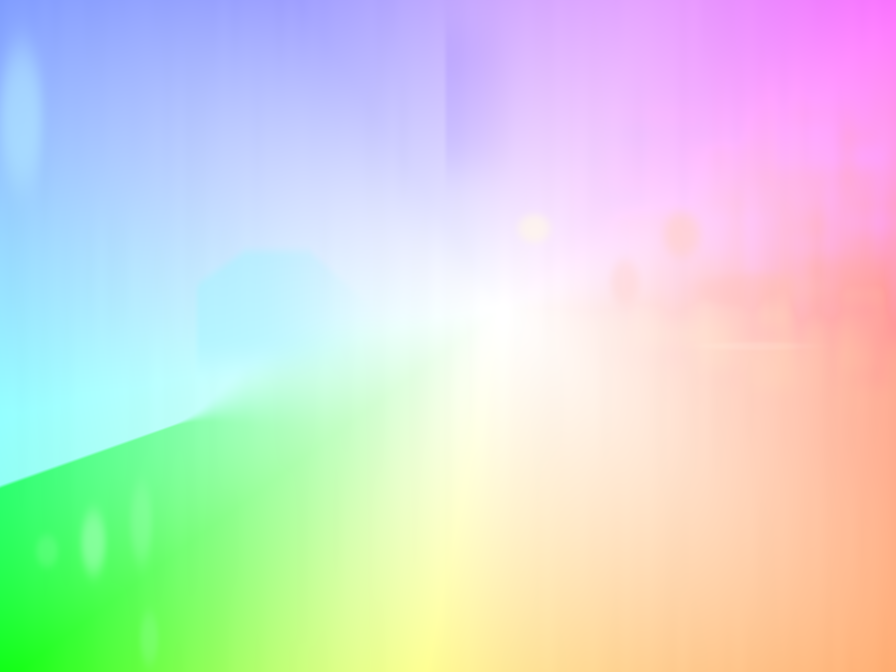
Give the GLSL for this texture map, as a WebGL 2 fragment shader.

```glsl
#version 300 es
precision highp float;

uniform vec2 u_resolution;
out vec4 outColor;

const float TAU = 6.2831853;
const int SECTORS = 16;

// Hue in degrees and rim saturation, counterclockwise from the seam
const vec2 STOPS[17] = vec2[17](
  vec2(139, 0.82), vec2(113, 0.72), vec2(79, 0.48), vec2(50, 0.41),
  vec2(35, 0.43), vec2(27, 0.45), vec2(18, 0.44), vec2(5, 0.40),
  vec2(-42, 0.38), vec2(-65, 0.46), vec2(-77, 0.37), vec2(-91, 0.34),
  vec2(-111, 0.35), vec2(-125, 0.39), vec2(-138, 0.42), vec2(-162, 0.41),
  vec2(-186, 0.43));

float hash(vec2 cell) {
  return fract(sin(dot(cell, vec2(127.1, 311.7))) * 43758.5);
}

float valueNoise(vec2 p) {
  vec2 cell = floor(p);
  vec2 f = fract(p);
  f = f * f * (3.0 - 2.0 * f);
  float low = mix(hash(cell), hash(cell + vec2(1, 0)), f.x);
  float high = mix(hash(cell + vec2(0, 1)), hash(cell + vec2(1, 1)), f.x);
  return mix(low, high, f.y);
}

float blob(vec2 p, vec2 center, vec2 radius) {
  vec2 q = (p - center) / radius;
  float d = dot(q, q);
  return exp(-d * d);
}

vec2 stopAt(int i) {
  return STOPS[clamp(i, 0, SECTORS)];
}

// Cubic interpolation between neighbouring stops
vec2 angularStop(float turn) {
  float s = clamp(turn, 0.0, 1.0) * float(SECTORS);
  int i = min(int(s), SECTORS - 1);
  float f = s - float(i);
  vec2 a = stopAt(i - 1), b = stopAt(i), c = stopAt(i + 1), d = stopAt(i + 2);
  return b + 0.5 * f * (c - a + f * (2.0 * a - 5.0 * b + 4.0 * c - d
       + f * (3.0 * (b - c) + d - a)));
}

vec3 tint(float hueDegrees, float saturation) {
  vec3 wheel = abs(mod(hueDegrees / 60.0 + vec3(0, 4, 2), 6.0) - 3.0) - 1.0;
  return 1.0 - saturation * (1.0 - clamp(wheel, 0.0, 1.0));
}

// Colour wheel around a white core, split by one radial seam
vec3 colorWheel(vec2 p, vec2 core, float seamAngle, float hueShift) {
  vec2 d = p - core;
  float r = max(length(d), 0.001);
  vec2 extent = vec2(d.x < 0.0 ? 0.747 : 0.587, d.y < 0.0 ? 0.54 : 0.46);
  vec2 q = d / extent;
  float rim = pow(dot(q * q, q * q) + 1e-8, 0.25);
  float falloff = pow(rim, 1.15 - 0.15 * d.y / r);

  float turn = fract((atan(d.y, d.x) - seamAngle) / TAU + 0.5) - 0.5;
  float blur = mix(0.0007, 0.055, smoothstep(0.52, 0.22, r));
  vec2 below = angularStop(max(turn, 0.0));
  vec2 above = angularStop(1.0 + min(turn, 0.0));
  vec3 lower = tint(below.x + hueShift, below.y * falloff);
  vec3 upper = tint(above.x + hueShift, above.y * falloff);
  return mix(upper, lower, smoothstep(-blur, blur, turn));
}

// Cyan patch with a crisp left side and sloping shoulders
float shoulderPatch(vec2 p) {
  float top = 0.627 - 0.7 * max(0.365 - p.x, 0.0) - 0.9 * max(p.x - 0.46, 0.0);
  float side = smoothstep(0.286, 0.300, p.x) * smoothstep(0.58, 0.36, p.x);
  return side * smoothstep(0.012, -0.012, p.y - top) * smoothstep(0.42, 0.50, p.y);
}

void main() {
  vec2 p = gl_FragCoord.xy / u_resolution.y;

  // Uneven hue streaks on the upper right
  float streaks = valueNoise(p * vec2(42, 9)) + valueNoise(p * vec2(14, 30)) - 1.0;
  float streakArea = smoothstep(0.72, 1.05, p.x) * blob(p, vec2(1.2, 0.64), vec2(0.5, 0.2));
  vec3 color = colorWheel(p, vec2(0.747, 0.54), radians(199.5), 16.0 * streaks * streakArea);

  // Faint vertical grain
  color -= 0.012 * (valueNoise(p * vec2(60, 5)) - 0.5);

  // Cool patches
  color = mix(color, vec3(0.64, 0.95, 1.0), 0.5 * shoulderPatch(p));
  color = mix(color, vec3(0.70, 0.92, 1.0), 0.6 * blob(p, vec2(0.032, 0.825), vec2(0.033, 0.11)));

  // Violet step fading to the right
  float step1 = smoothstep(0.658, 0.668, p.x) * smoothstep(0.80, 0.668, p.x);
  color -= vec3(0.05, 0.06, 0.0) * step1 * blob(p, vec2(0.68, 0.85), vec2(0.2, 0.11));

  // Pale spots on the green
  vec3 mint = vec3(0.62, 1.0, 0.70);
  color = mix(color, mint, 0.65 * blob(p, vec2(0.139, 0.193), vec2(0.019, 0.049)));
  color = mix(color, mint, 0.35 * blob(p, vec2(0.210, 0.223), vec2(0.017, 0.060)));
  color = mix(color, mint, 0.25 * blob(p, vec2(0.070, 0.180), vec2(0.017, 0.025)));
  color = mix(color, mint, 0.25 * blob(p, vec2(0.222, 0.050), vec2(0.014, 0.040)));

  // Warm spots on the pink
  vec3 peach = vec3(1.0, 0.82, 0.78);
  color = mix(color, vec3(1.0, 0.97, 0.91), 0.7 * blob(p, vec2(0.795, 0.66), vec2(0.025, 0.022)));
  color = mix(color, peach, 0.6 * blob(p, vec2(1.015, 0.65), vec2(0.028, 0.035)));
  color = mix(color, peach, 0.4 * blob(p, vec2(0.930, 0.58), vec2(0.022, 0.035)));
  color = mix(color, vec3(1.0, 0.76, 0.73), 0.4 * blob(p, vec2(1.13, 0.57), vec2(0.09, 0.025)));
  color += 0.025 * blob(p, vec2(1.13, 0.485), vec2(0.08, 0.006));

  outColor = vec4(clamp(color, 0.0, 1.0), 1.0);
}
```
